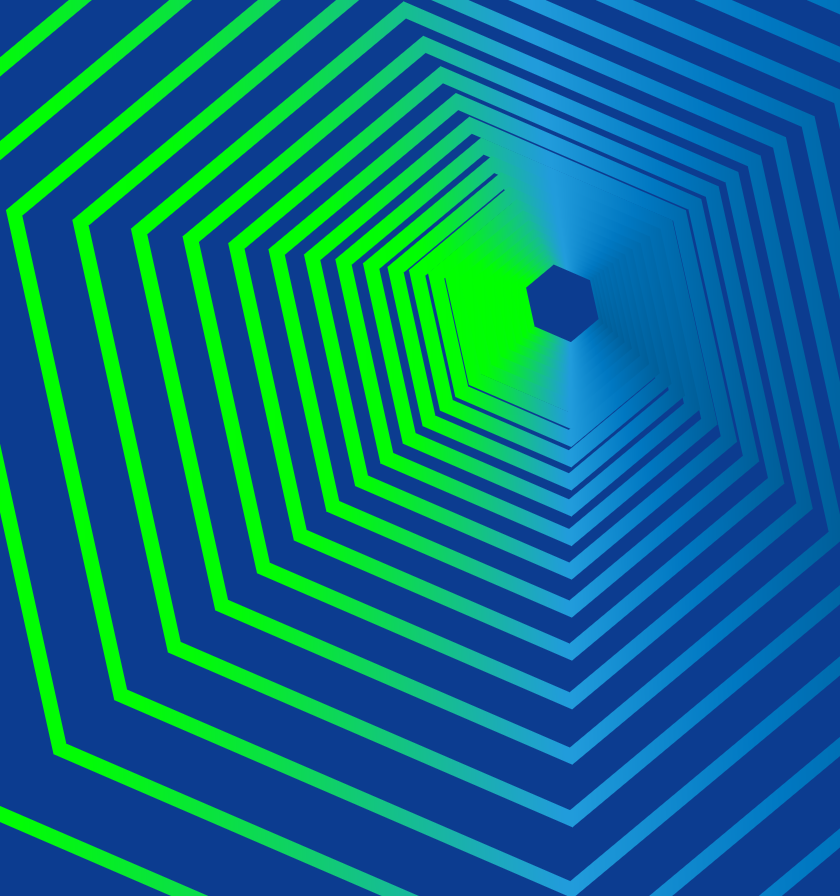
Give the GLSL for this background, as a Shadertoy shader.

```glsl
const vec3 NAVY = vec3(0.047, 0.235, 0.565);

// Skewed coordinates in which every hexagon has sides s, t, s+t = +-radius
vec3 hexCoords(vec2 p) {
    const mat2 axes = mat2(0.914, 0.395, 0.216, 0.977);
    vec2 st = inverse(axes) * p;
    return vec3(st, st.x + st.y);
}

// Distance inward from the nearest side, positive inside
float hexInset(vec2 p, float radius) {
    vec3 inset = (radius - abs(hexCoords(p))) / vec3(1.239, 1.233, 1.124);
    return min(inset.x, min(inset.y, inset.z));
}

// Hexagon centers drift along a line as they grow
vec2 hexCenter(float radius) {
    return vec2(-0.212, 0.227) * radius;
}

// Green to sky blue to deep blue, across one ring
vec3 ringColor(vec2 p) {
    float x = p.x - 0.05 * p.y;
    vec3 color = mix(vec3(0.0, 1.0, 0.0), vec3(0.13, 0.61, 0.86), smoothstep(-0.85, 0.2, x) * 0.3
                     + 0.7 * clamp((x + 0.67) / 0.82, 0.0, 1.0));
    color = mix(color, vec3(0.0, 0.47, 0.76), clamp((x - 0.17) / 0.38, 0.0, 1.0));
    return mix(color, vec3(0.0, 0.37, 0.60), clamp((x - 0.55) / 0.34, 0.0, 1.0));
}

float coverage(float inset) {
    return clamp(inset * iResolution.y + 0.5, 0.0, 1.0);
}

void mainImage(out vec4 fragColor, in vec2 fragCoord) {
    // Height is one unit, y points down from the vanishing point
    vec2 p = fragCoord / iResolution.y - vec2(0.637, 0.6715);
    p.y = -p.y;

    // Rings of equal stroke, shrinking geometrically, inner over outer
    vec3 color = NAVY;
    float radius = 0.923;
    for (int i = 0; i < 24; i++) {
        vec2 local = p - hexCenter(radius);
        float inset = hexInset(local, radius);
        float stroke = coverage(inset) * (1.0 - coverage(inset - 0.0165));
        color = mix(color, ringColor(local / radius), stroke);
        radius *= 0.8825;
    }

    // Central opening
    float hole = 0.0443;
    color = mix(color, NAVY, coverage(hexInset(p - hexCenter(hole), hole)));
    fragColor = vec4(color, 1.0);
}
```
